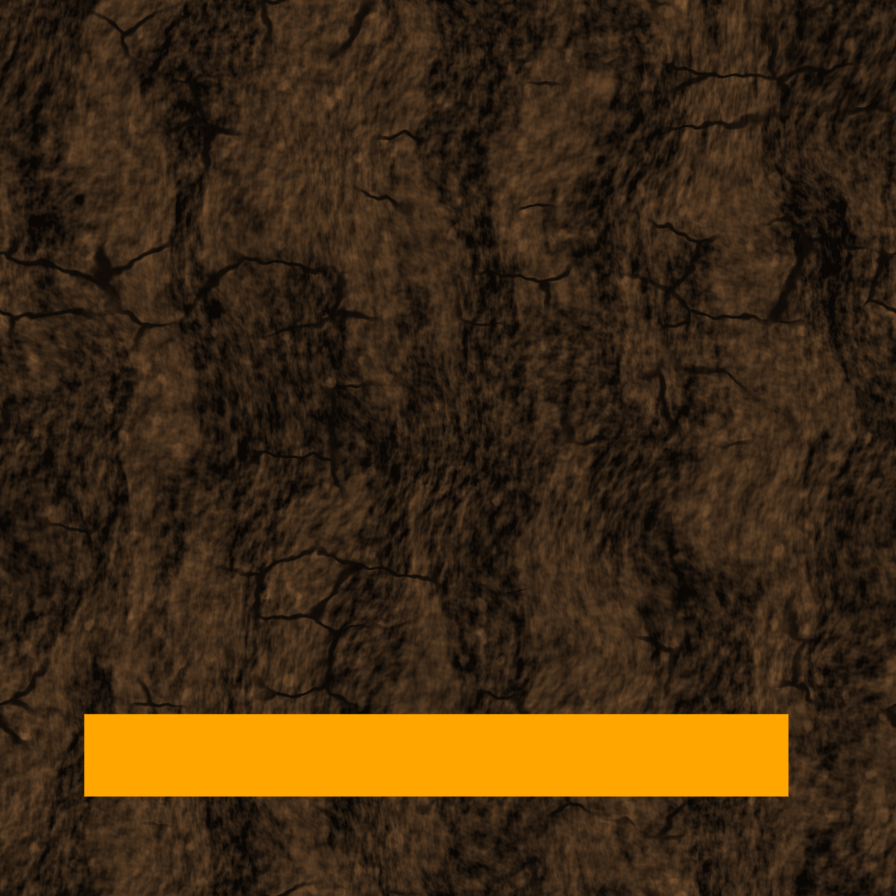
Give the GLSL for this texture, as a three.js fragment shader.

```glsl
// Rough tree bark with a flat orange bar near the bottom.
// Warped, vertically stretched wrapping noise forms plates and furrows; finer
// noise adds grain, and cellular noise adds jagged cracks and small chips.
varying vec2 vUv;

const vec3 BARK_TINT = vec3(1.0, 0.69, 0.41);
const vec3 BAR_ORANGE = vec3(1.0, 0.65, 0.0);
const vec2 BAR_MIN = vec2(0.094, 0.111);
const vec2 BAR_MAX = vec2(0.880, 0.203);

float hash(vec2 p) {
  vec3 q = fract(p.xyx * 0.1031);
  q += dot(q, q.yzx + 33.33);
  return fract((q.x + q.y) * q.z);
}

// Wraps a lattice cell to the period, then moves it to a separate seed region.
vec2 wrapCell(vec2 cell, vec2 period, float seed) {
  return floor(mod(cell + 0.5, period)) + seed * vec2(17.0, 29.0);
}

float cornerSlope(vec2 cell, vec2 corner, vec2 f, vec2 period, float seed) {
  float angle = 6.28318 * hash(wrapCell(cell + corner, period, seed));
  return dot(vec2(cos(angle), sin(angle)), f - corner);
}

// Gradient noise that repeats after a whole number of cells.
float noise(vec2 p, vec2 period, float seed) {
  vec2 cell = floor(p);
  vec2 f = p - cell;
  vec2 u = f * f * f * (f * (f * 6.0 - 15.0) + 10.0);
  float a = cornerSlope(cell, vec2(0.0, 0.0), f, period, seed);
  float b = cornerSlope(cell, vec2(1.0, 0.0), f, period, seed);
  float c = cornerSlope(cell, vec2(0.0, 1.0), f, period, seed);
  float d = cornerSlope(cell, vec2(1.0, 1.0), f, period, seed);
  return mix(mix(a, b, u.x), mix(c, d, u.x), u.y);
}

float fbm(vec2 uv, vec2 period, int octaves, float seed) {
  float sum = 0.0;
  float amp = 1.0;
  for (int i = 0; i < 5; i++) {
    if (i >= octaves) break;
    sum += amp * noise(uv * period, period, seed);
    uv += vec2(0.37, 0.61);
    period *= 2.0;
    amp *= 0.58;
    seed += 1.0;
  }
  return sum;
}

vec2 warp(vec2 uv, vec2 period, int octaves, float seed) {
  return vec2(fbm(uv, period, octaves, seed), fbm(uv, period, octaves, seed + 7.0));
}

// Wrapping cellular noise: nearest distance, gap to the second, cell value.
vec3 cells(vec2 uv, vec2 period, float seed) {
  vec2 p = uv * period;
  vec2 base = floor(p);
  float nearest = 8.0;
  float second = 8.0;
  float value = 0.0;
  for (int y = -1; y <= 1; y++) {
    for (int x = -1; x <= 1; x++) {
      vec2 cell = base + vec2(float(x), float(y));
      vec2 id = wrapCell(cell, period, seed);
      vec2 point = cell + 0.1 + 0.8 * vec2(hash(id), hash(id + 71.3));
      float d = length(point - p);
      if (d < nearest) {
        second = nearest;
        nearest = d;
        value = hash(id + 137.7);
      } else {
        second = min(second, d);
      }
    }
  }
  return vec3(nearest, second - nearest, value);
}

// Layers of the surface: plate mask, medium blotches, fine grain.
vec3 barkLayers(vec2 uv) {
  vec2 leaning = uv + vec2(0.07, 0.03) * warp(uv, vec2(3.0, 3.0), 2, 1.0);
  vec2 ragged = leaning + 0.010 * warp(uv, vec2(26.0, 20.0), 3, 20.0);
  float plate = smoothstep(-0.22, 0.22, fbm(ragged, vec2(10.0, 3.0), 4, 40.0));
  float blotch = fbm(ragged, vec2(26.0, 16.0), 3, 50.0);
  float grain = fbm(leaning, vec2(84.0, 56.0), 3, 60.0);
  return vec3(plate, blotch, grain);
}

float barkTone(vec2 uv) {
  const vec3 heights = vec3(0.45, 0.30, 0.22);
  vec3 layers = barkLayers(uv);
  float plate = layers.x;
  float relief = dot(heights, layers - barkLayers(uv + vec2(-0.0025, 0.0035)));
  float tone = mix(0.147, 0.250, plate) + 0.085 * layers.y;
  tone += 0.13 * layers.z * mix(1.2, 0.85, plate) + 0.22 * relief;

  // Deep narrow hollows, mostly inside the furrows.
  float hollow = smoothstep(0.12, 0.5, fbm(uv, vec2(14.0, 5.0), 4, 80.0));
  tone -= 0.07 * hollow * (1.0 - 0.6 * plate);

  // Small pale chips.
  vec2 jagged = uv + 0.010 * warp(uv, vec2(24.0, 24.0), 3, 90.0);
  vec3 chip = cells(jagged, vec2(64.0, 48.0), 110.0);
  tone += 0.085 * smoothstep(0.45, 0.2, chip.x) * smoothstep(0.80, 0.95, chip.z);

  // Broken cracks, mainly running across the trunk.
  float gap = cells(jagged, vec2(8.0, 14.0), 120.0).y;
  float present = smoothstep(0.0, 0.3, fbm(uv, vec2(7.0, 8.0), 2, 130.0));
  float crack = present * (1.0 - smoothstep(0.02, 0.09, gap));
  return max(mix(tone, 0.04, 0.85 * crack), 0.035);
}

float boxMask(vec2 p, vec2 low, vec2 high, float soft) {
  vec2 d = abs(p - 0.5 * (low + high)) - 0.5 * (high - low);
  return 1.0 - smoothstep(-soft, soft, max(d.x, d.y));
}

void main() {
  vec3 bark = BARK_TINT * barkTone(vUv);
  float bar = boxMask(vUv, BAR_MIN, BAR_MAX, 0.001);
  gl_FragColor = vec4(mix(bark, BAR_ORANGE, bar), 1.0);
}
```
